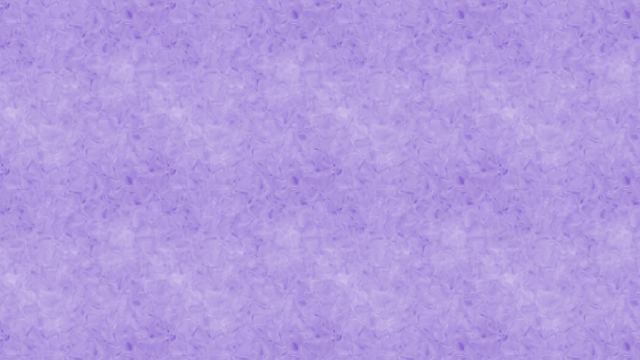
Write a Shadertoy shader that draws this texture.

```glsl
#define TILE_SIZE 0.461
#define DARK_CENTRE vec2(0.71, 0.05)
#define BROAD_SHADE 0.27
#define WARP 0.010
#define FLECK_DEPTH 0.85
#define CONTRAST 1.0
#define BASE_LILAC vec3(0.696, 0.605, 0.876)
#define TONE_STEP vec3(0.029, 0.038, 0.012)

const float TAU = 6.2831853;

vec3 hash3(vec2 cell, float seed) {
    vec3 q = vec3(dot(cell, vec2(127.1, 311.7)),
                  dot(cell, vec2(269.5, 183.3)),
                  dot(cell, vec2(419.2, 371.9)));
    return fract(sin(q + seed * 17.3) * 43758.55);
}

// Cellular noise: soft light and dark blobs, wrapping once per tile.
// Mean 0, standard deviation near 1.
float blobs(vec2 uv, float cells, float seed) {
    vec2 p = uv * cells;
    vec2 base = floor(p);
    float sum = 0.0;
    for (int y = -1; y <= 1; y++) {
        for (int x = -1; x <= 1; x++) {
            vec2 cell = base + vec2(x, y);
            vec3 rnd = hash3(mod(cell, cells), seed);
            vec2 offset = cell + rnd.xy - p;
            sum += (rnd.z * 2.0 - 1.0) * exp(-5.0 * dot(offset, offset));
        }
    }
    return sum * 3.1;
}

void mainImage(out vec4 fragColor, in vec2 fragCoord) {
    vec2 uv = fragCoord / iResolution.y / TILE_SIZE;

    // Broad shading across each tile
    vec2 wave = cos(TAU * (uv - DARK_CENTRE));
    float broad = -BROAD_SHADE * (wave.x + wave.y);

    // Ragged edges from a small displacement
    vec2 ragged = uv + WARP * vec2(blobs(uv, 16.0, 1.0), blobs(uv, 16.0, 2.0));

    // Mottling, from cloudy patches down to fine grain
    float patches = broad + 0.30 * blobs(ragged, 4.0, 3.0)
                          + 0.32 * blobs(ragged, 8.0, 4.0);
    float grain = 0.34 * blobs(ragged, 15.0, 5.0)
                + 0.36 * blobs(ragged, 29.0, 6.0)
                + 0.42 * blobs(ragged, 53.0, 7.0);

    // Small dark flecks, denser within the darker patches
    float fleck = max(blobs(ragged, 37.0, 8.0) - 0.6, 0.0);
    float density = smoothstep(0.9, -0.9, patches) * 1.6 + 0.2;

    float tone = patches + grain + 0.15 - FLECK_DEPTH * fleck * density;
    fragColor = vec4(BASE_LILAC + TONE_STEP * tone * CONTRAST, 1.0);
}
```
